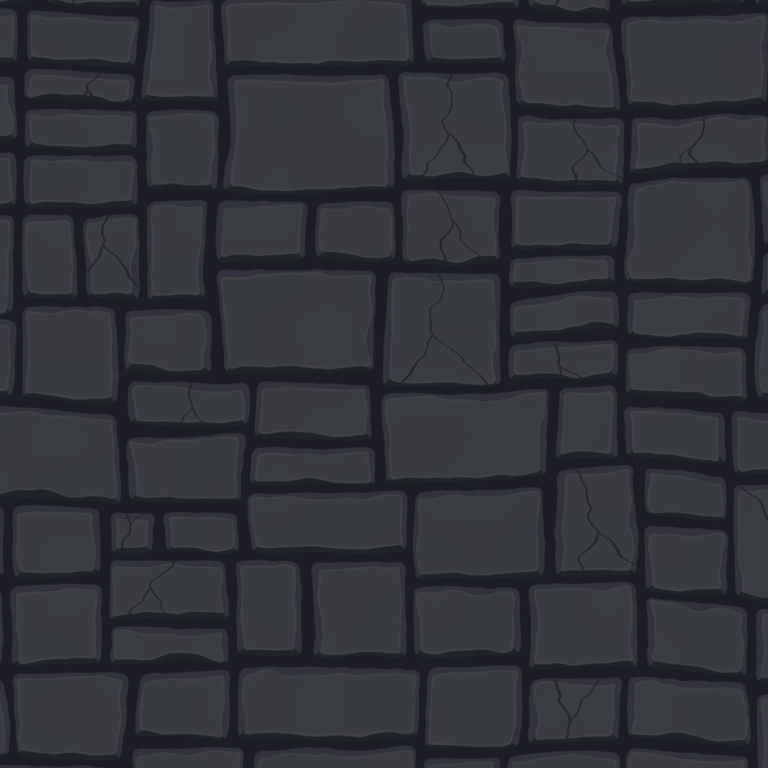
Give the GLSL for this texture, as a WebGL 2 fragment shader.

```glsl
#version 300 es
precision highp float;
// Dark wall of irregular rectangular stones with bevels, shaded lower lips and cracks.
// A jittered pinwheel lattice gives the rectangles, some are cut in two, and
// noisy distances to the four sides shape outline, bevel and face.

#define GRID vec2(6.0, 8.0)
#define JITTER 0.33
#define SPLIT_CHANCE 0.5
#define GAP 0.0062
#define BEVEL 0.0062
#define LIP 0.0058
#define ROUNDING 0.012
#define CRACK_CHANCE 0.24
#define CRACK_WIDTH 0.0011
#define FACE_COLOR vec3(0.222, 0.232, 0.253)
#define BEVEL_COLOR vec3(0.192, 0.198, 0.232)
#define GAP_COLOR vec3(0.112, 0.119, 0.144)

uniform vec2 u_resolution;
out vec4 fragColor;

float hash(vec2 p) {
  return fract(sin(dot(p, vec2(127.1, 311.7))) * 43758.5453);
}

float noise(vec2 p) {
  vec2 i = floor(p), f = fract(p);
  f = f * f * (3.0 - 2.0 * f);
  return mix(mix(hash(i), hash(i + vec2(1, 0)), f.x),
             mix(hash(i + vec2(0, 1)), hash(i + vec2(1, 1)), f.x), f.y);
}

float smoothMin(float a, float b, float k) {
  float h = max(k - abs(a - b), 0.0) / k;
  return min(a, b) - h * h * k * 0.25;
}

// Distance to the nearest of four sides (left, bottom, right, top), rounded at corners
float insideDistance(vec4 s, float k) {
  return smoothMin(min(s.x, s.z), min(s.y, s.w), k);
}

// Joint through a lattice vertex: horizontal on even vertices, vertical on odd ones
float joint(vec2 v) {
  float base = mod(v.x + v.y, 2.0) < 0.5 ? v.y : v.x;
  return base + JITTER * (2.0 * hash(v + 3.7) - 1.0);
}

// Rectangle of a lattice cell as left, bottom, right, top
vec4 cellBounds(vec2 c) {
  float a = joint(c), b = joint(c + vec2(1, 0));
  float d = joint(c + vec2(1, 1)), e = joint(c + vec2(0, 1));
  return mod(c.x + c.y, 2.0) < 0.5 ? vec4(e, a, b, d) : vec4(a, b, d, e);
}

// Centered noise running along each of the four sides
vec4 sideNoise(vec2 p, float freq, float seed) {
  return vec4(noise(vec2(p.y * freq, seed)), noise(vec2(p.x * freq, seed + 5.3)),
              noise(vec2(p.y * freq, seed + 11.1)), noise(vec2(p.x * freq, seed + 17.9))) - 0.5;
}

// Distance to a jagged crack that enters at one edge and forks
float crackDistance(vec2 p, vec4 r, float seed) {
  vec2 size = r.zw - r.xy;
  vec2 q = p - r.xy;
  if (hash(vec2(seed, 1.0)) < 0.35) q.y = size.y - q.y;
  float fork = size.y * mix(0.3, 0.65, hash(vec2(seed, 2.0)));
  float lean = mix(-0.5, 0.5, hash(vec2(seed, 3.0)));
  float jag = 0.024 * (noise(vec2(q.y * 38.0, seed)) - 0.5)
            + 0.007 * (noise(vec2(q.y * 110.0, seed)) - 0.5);
  float x = q.x - size.x * mix(0.35, 0.65, hash(vec2(seed, 4.0))) - lean * (q.y - fork) - jag;
  float below = fork - q.y;
  if (below < 0.0) return abs(x) * 0.9;
  float spread = mix(0.5, 1.1, hash(vec2(seed, 5.0)));
  return min(abs(x - spread * below), abs(x + 0.7 * spread * below)) * 0.8;
}

void main() {
  vec2 p = gl_FragCoord.xy / u_resolution.y;
  float soft = max(0.8 / u_resolution.y, 0.0012);

  // Gentle bending of all courses
  p += 0.016 * (vec2(noise(p * 6.0 + 9.0), noise(p * 5.0 + 31.0)) - 0.5);

  // Find the rectangle that holds this point
  vec2 g = p * GRID, id = floor(g);
  vec4 r = cellBounds(id);
  for (int k = 0; k < 9; k++) {
    vec2 c = floor(g) + vec2(k % 3 - 1, k / 3 - 1);
    vec4 b = cellBounds(c);
    if (all(greaterThanEqual(g, b.xy)) && all(lessThan(g, b.zw))) { r = b; id = c; }
  }
  r /= GRID.xyxy;

  // Cut some large stones across their longer side
  vec2 size = r.zw - r.xy;
  if (max(size.x, size.y) > 0.15 && hash(id + 21.3) < SPLIT_CHANCE) {
    vec2 cut = mix(r.xy, r.zw, mix(0.36, 0.64, hash(id + 8.1)));
    if (size.x > 1.3 * size.y) {
      if (p.x < cut.x) r.z = cut.x; else { r.x = cut.x; id += 0.37; }
    } else {
      if (p.y < cut.y) r.w = cut.y; else { r.y = cut.y; id += 0.37; }
    }
  }
  float seed = 60.0 * hash(id + 0.5);

  // Outline and inset face
  vec4 sides = vec4(p - r.xy, r.zw - p) - GAP;
  sides += 0.007 * sideNoise(p, 17.0, seed) + 0.002 * sideNoise(p, 70.0, seed);
  float stone = insideDistance(sides, ROUNDING);
  vec4 inset = vec4(BEVEL, LIP, BEVEL, BEVEL) + 0.008 * sideNoise(p, 32.0, seed + 25.0);
  float face = insideDistance(sides - max(inset, 0.0015), 0.006);

  // Joints, bevel with dark lower lip, then face with a thin worn rim
  float lip = smoothstep(-soft, soft, min(sides.x, min(sides.z, sides.w)) - sides.y);
  vec3 edge = mix(BEVEL_COLOR, vec3(0.118, 0.140, 0.155), lip);
  vec3 color = mix(GAP_COLOR, edge, smoothstep(-soft, soft, stone));
  vec3 top = FACE_COLOR + 0.006 * (noise(p * 14.0) - 0.5);
  float rim = 1.0 - smoothstep(0.0, 0.0012 + soft, abs(face - 0.0018));
  top = mix(top, vec3(0.275, 0.268, 0.275), rim * (0.3 + 0.4 * noise(p * 25.0)));
  color = mix(color, top, smoothstep(-soft, soft, min(face, stone)));

  // Cracks on a few stones
  if (hash(id + 40.9) < CRACK_CHANCE) {
    float width = CRACK_WIDTH * (0.6 + 0.8 * noise(p * 40.0));
    float crack = 1.0 - smoothstep(width - soft, width + soft, crackDistance(p, r, seed));
    color = mix(color, vec3(0.135, 0.140, 0.158), 0.9 * crack * smoothstep(0.0, soft, stone));
  }
  fragColor = vec4(color, 1.0);
}
```
